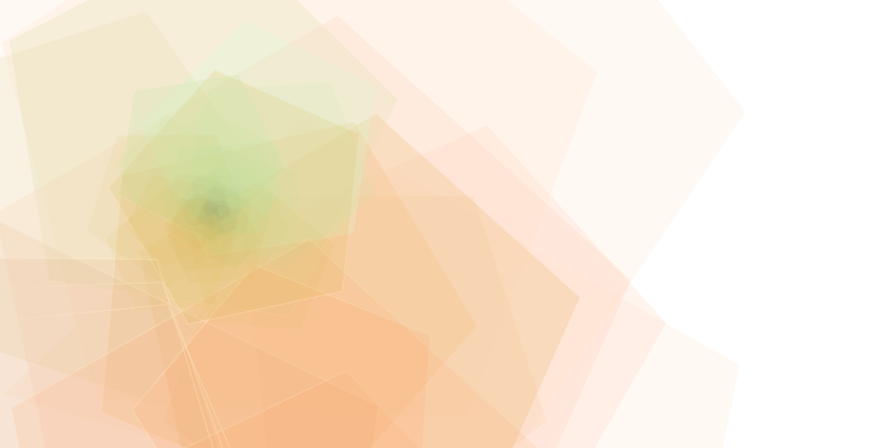
A WebGL 1 fragment shader for this background:

```glsl
precision highp float;
// Translucent pentagons in peach, amber and mint swirling around a hub on white.

uniform vec2 u_resolution;

#define HUB vec2(0.48, 0.53)
#define SWIRL_COUNT 28
#define SWIRL_ALPHA 0.105
#define SWIRL_MAX 0.23
#define SWIRL_MIN 0.02
#define STROKE_WIDTH 0.0007
#define STROKE_ALPHA 0.24
#define FAN_COUNT 3
#define STROKE_COLOR vec3(1.0, 0.93, 0.78)

const float PI = 3.14159265;
const float SECTOR = 2.0 * PI / 5.0;

const vec3 BLUSH = vec3(1.0, 0.90, 0.82);
const vec3 PEACH = vec3(1.0, 0.83, 0.74);
const vec3 AMBER = vec3(0.93, 0.74, 0.49);
const vec3 TAN = vec3(0.88, 0.66, 0.48);
const vec3 ORANGE = vec3(1.0, 0.62, 0.38);
const vec3 SAND = vec3(0.90, 0.84, 0.65);
const vec3 SAGE = vec3(0.89, 0.87, 0.68);
const vec3 OLIVE = vec3(0.87, 0.72, 0.32);
const vec3 MINT = vec3(0.84, 0.98, 0.82);
const vec3 LEAF = vec3(0.72, 0.90, 0.62);
const vec3 MOSS = vec3(0.55, 0.60, 0.42);

float hash(float n) {
  n = fract(n * 0.1031);
  n *= n + 33.33;
  return fract(n * (n + n));
}

vec2 direction(float angle) {
  return vec2(cos(angle), sin(angle));
}

// Signed distance to the sides of a regular pentagon.
// It is placed by one corner and the angle from there to its centre.
float pentagon(vec2 p, vec2 corner, float angle, float radius) {
  vec2 q = p - corner - radius * direction(angle);
  float a = mod(atan(q.y, q.x) - angle - PI, SECTOR) - 0.5 * SECTOR;
  return length(q) * cos(a) - radius * cos(0.5 * SECTOR);
}

float fillMask(float d) {
  float aa = 0.75 / u_resolution.y;
  return 1.0 - smoothstep(-aa, aa, d);
}

// Thin pale outline, strongest at the lower left.
float strokeMask(float d, vec2 p) {
  float aa = 1.0 / u_resolution.y;
  float line = 1.0 - smoothstep(STROKE_WIDTH, STROKE_WIDTH + aa, abs(d));
  float fade = 1.0 - smoothstep(0.2, 0.65, distance(p, vec2(0.45, 0.25)));
  return line * fade * STROKE_ALPHA;
}

void layer(inout vec3 color, vec2 p, vec2 corner, float angle, float radius,
           vec3 tint, float alpha) {
  float d = pentagon(p, corner, angle, radius);
  color = mix(color, tint, alpha * fillMask(d));
  color = mix(color, STROKE_COLOR, strokeMask(d, p));
}

void main() {
  vec2 p = gl_FragCoord.xy / u_resolution.y;
  vec3 color = vec3(1.0);

  // Wide pale sheets
  layer(color, p, vec2(1.664, 0.750), 3.176, 0.95, BLUSH, 0.25);
  layer(color, p, vec2(1.651, 0.185), 3.569, 0.95, BLUSH, 0.25);
  layer(color, p, vec2(1.333, 0.839), 3.407, 0.70, BLUSH, 0.27);
  layer(color, p, vec2(1.409, 0.375), 3.351, 0.75, PEACH, 0.26);
  layer(color, p, vec2(1.487, 0.279), 3.250, 0.507, PEACH, 0.25);

  // Warm and green middle sheets
  layer(color, p, vec2(1.294, 0.336), 3.351, 0.52, AMBER, 0.29);
  layer(color, p, vec2(1.057, 0.562), 4.084, 0.45, AMBER, 0.13);
  layer(color, p, vec2(0.326, 0.974), 4.390, 0.455, SAND, 0.22);
  layer(color, p, vec2(0.021, 0.909), -0.464, 0.461, SAGE, 0.27);
  layer(color, p, vec2(0.352, 0.422), 4.084, 0.55, TAN, 0.15);
  layer(color, p, vec2(0.273, 0.609), -0.716, 0.452, AMBER, 0.24);

  // Crossing sheets that build up the orange floor
  layer(color, p, vec2(0.000, 0.505), -1.396, 0.80, TAN, 0.13);
  layer(color, p, vec2(0.690, 0.466), 4.600, 0.65, ORANGE, 0.13);
  layer(color, p, vec2(0.773, 0.172), 4.530, 0.50, ORANGE, 0.11);
  layer(color, p, vec2(0.960, 0.250), 3.700, 0.36, ORANGE, 0.15);

  // Green and olive sheets around the hub
  layer(color, p, vec2(0.839, 0.805), 3.613, 0.28, MINT, 0.25);
  layer(color, p, vec2(0.479, 0.844), -1.361, 0.30, OLIVE, 0.17);
  layer(color, p, vec2(0.300, 0.797), -0.785, 0.20, LEAF, 0.18);

  // Small pentagons shrinking into the hub
  for (int i = 0; i < SWIRL_COUNT; i++) {
    float n = float(i);
    float t = n / float(SWIRL_COUNT - 1);
    float turn = n * 2.4 + 0.6;
    float radius = mix(SWIRL_MAX, SWIRL_MIN, sqrt(t));
    vec2 center = HUB + direction(turn) * radius * (0.4 + 0.6 * hash(n + 3.0));
    float angle = 2.0 * PI * hash(n + 17.0);
    vec3 tint = mix(OLIVE, LEAF, smoothstep(-0.6, 0.7, sin(turn + 0.4)));
    tint = mix(tint, MOSS, t * t * t);
    float d = pentagon(p, center - radius * direction(angle), angle, radius);
    color = mix(color, tint, SWIRL_ALPHA * fillMask(d));
  }

  // Fan of fine outlines
  for (int i = 0; i < FAN_COUNT; i++) {
    float n = float(i);
    float d = pentagon(p, vec2(0.35 + 0.012 * n, 0.42 - 0.05 * n), 4.06 + 0.06 * n, 0.6);
    color = mix(color, STROKE_COLOR, strokeMask(d, p));
  }

  gl_FragColor = vec4(color, 1.0);
}
```
